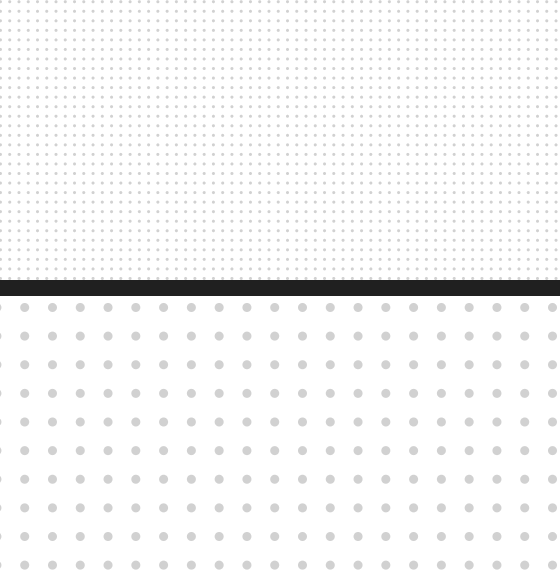
Top, the full canvas; bottom, a detail of the centre.
Give the GLSL for this pattern, as a Shadertoy shader.

```glsl
// Regular grid of small light grey dots on white.

const vec3 PAPER_COLOR = vec3(1.0);
const vec3 DOT_COLOR = vec3(0.82);

// Lengths are in canvas heights.
const vec2 SPACING = vec2(0.03307, 0.03408);
const vec2 FIRST_DOT = vec2(0.0016, 0.9938);  // centre of the top left dot
const float DOT_RADIUS = 0.00535;

// Offset from the nearest grid point.
vec2 repeatCell(vec2 p, vec2 spacing) {
    return (fract(p / spacing + 0.5) - 0.5) * spacing;
}

float circleDistance(vec2 p, float radius) {
    return length(p) - radius;
}

// Edge coverage, one pixel wide.
float coverage(float signedDistance, float pixelSize) {
    return clamp(0.5 - signedDistance / pixelSize, 0.0, 1.0);
}

void mainImage(out vec4 fragColor, in vec2 fragCoord) {
    float pixelSize = 1.0 / iResolution.y;
    vec2 position = fragCoord * pixelSize;

    // Dot grid
    vec2 cell = repeatCell(position - FIRST_DOT, SPACING);
    float dotMask = coverage(circleDistance(cell, DOT_RADIUS), pixelSize);

    fragColor = vec4(mix(PAPER_COLOR, DOT_COLOR, dotMask), 1.0);
}
```
